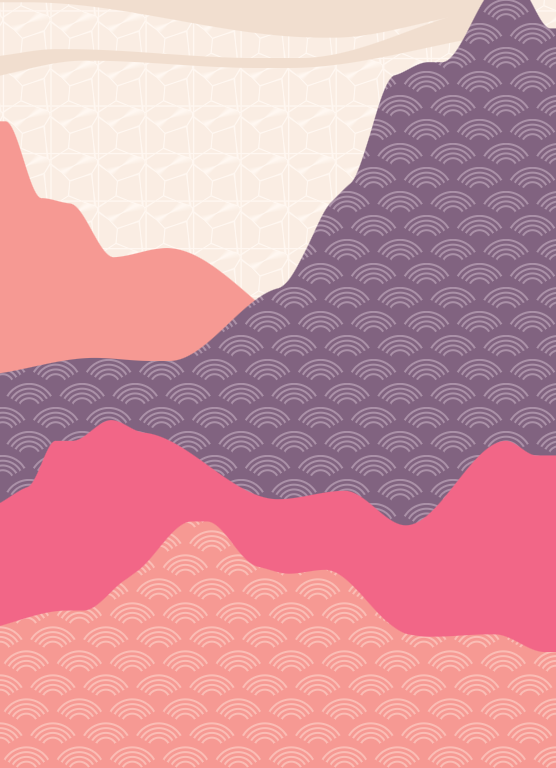
A Shadertoy shader for this background:

```glsl
float rise(float x, float from, float to, float height) {
    return height * smoothstep(from, to, x);
}

// Skyline heights, built from overlapping smooth steps
float farHill(float x) {
    return 0.842 - rise(x, 0.01, 0.075, 0.1) - rise(x, 0.075, 0.13, 0.007)
         - rise(x, 0.125, 0.205, 0.07) + rise(x, 0.2, 0.3, 0.012)
         - rise(x, 0.3, 0.6, 0.125);
}

float mountain(float x) {
    return 0.511 + rise(x, -0.05, 0.17, 0.023) - rise(x, 0.17, 0.27, 0.004)
         + rise(x, 0.305, 0.515, 0.096) + rise(x, 0.5, 0.595, 0.09)
         + rise(x, 0.55, 0.66, 0.055) + rise(x, 0.63, 0.71, 0.13)
         + rise(x, 0.7, 0.77, 0.018) + rise(x, 0.795, 0.9, 0.1)
         - rise(x, 0.93, 0.99, 0.056);
}

float middleHill(float x) {
    return 0.338 + rise(x, -0.03, 0.065, 0.03) + rise(x, 0.05, 0.1, 0.058)
         + rise(x, 0.13, 0.2, 0.027) - rise(x, 0.2, 0.26, 0.016)
         - rise(x, 0.25, 0.5, 0.087) + rise(x, 0.5, 0.62, 0.011)
         - rise(x, 0.62, 0.73, 0.045) + rise(x, 0.73, 0.91, 0.11)
         - rise(x, 0.91, 0.965, 0.019);
}

float nearHill(float x) {
    return 0.178 + rise(x, -0.06, 0.12, 0.027) + rise(x, 0.15, 0.245, 0.045)
         + rise(x, 0.225, 0.345, 0.071) - rise(x, 0.372, 0.465, 0.058)
         - rise(x, 0.45, 0.52, 0.01) + rise(x, 0.52, 0.585, 0.005)
         - rise(x, 0.585, 0.735, 0.081) - rise(x, 0.7, 0.77, 0.006)
         + rise(x, 0.78, 0.88, 0.003) - rise(x, 0.89, 0.98, 0.023);
}

float cover(float dist, float pixel) {
    return clamp(0.5 - dist / pixel, 0.0, 1.0);
}

// Smooth mask of everything under a curve
float below(float y, float curve) {
    float d = y - curve;
    return cover(d, fwidth(d));
}

// Staggered rows of fans, each made of four arcs
float fans(vec2 p, vec2 origin) {
    vec2 q = (p - origin) / 0.0953;
    float row = floor(q.y / 0.453);
    q.x = fract(q.x + 0.5 * mod(row, 2.0) + 0.5) - 0.5;
    q.y -= row * 0.453 - 0.05;
    float radius = length(q) - 0.21;
    float arc = abs(radius - 0.09 * clamp(round(radius / 0.09), 0.0, 3.0)) - 0.019;
    float wedge = (0.6 * abs(q.x) - q.y) / 1.17;
    return cover(max(arc, wedge), 1.0 / (0.0953 * iResolution.x));
}

vec2 hash2(vec2 p) {
    return fract(sin(vec2(dot(p, vec2(127.1, 311.7)), dot(p, vec2(269.5, 183.3)))) * 437.58);
}

// Square lattice with cellular cracks that repeat in every tile
float lattice(vec2 p) {
    vec2 q = (p - vec2(0.0917, 1.1906)) / 0.0855;
    vec2 toLine = abs(fract(q + 0.5) - 0.5);
    vec2 cell = floor(q * 2.0);
    float nearest = 9.0, second = 9.0;
    for (int j = -1; j <= 1; j++)
    for (int i = -1; i <= 1; i++) {
        vec2 id = cell + vec2(i, j);
        float d = length(id + hash2(mod(id, 2.0) + 3.0) - q * 2.0);
        second = min(second, max(nearest, d));
        nearest = min(nearest, d);
    }
    float line = min(min(toLine.x, toLine.y), 0.3 * (second - nearest)) - 0.014;
    return cover(line, 1.0 / (0.0855 * iResolution.x));
}

void mainImage(out vec4 fragColor, in vec2 fragCoord) {
    vec2 uv = fragCoord / iResolution.xy;
    vec2 p = fragCoord / iResolution.x;
    float x = uv.x, y = uv.y;

    // Patterned sky
    vec3 color = mix(vec3(0.98, 0.93, 0.89), vec3(1.0, 0.97, 0.945), lattice(p));

    // Sweeping ribbons with a pale wedge between them
    float bandBottom = 0.997 - rise(x, 0.05, 0.58, 0.046) + rise(x, 0.6, 0.9, 0.034);
    float ribbonTop = 0.926 + rise(x, -0.03, 0.1, 0.01) - rise(x, 0.12, 0.46, 0.0115)
                    + rise(x, 0.54, 0.93, 0.07);
    float ribbonBottom = 0.894 + rise(x, -0.08, 0.15, 0.027) - rise(x, 0.16, 0.46, 0.0095)
                       + rise(x, 0.52, 1.0, 0.05);
    float wedge = below(y, bandBottom) * (1.0 - below(y, ribbonTop));
    float ribbons = (1.0 - below(y, ribbonBottom)) * (1.0 - wedge) * step(x, 0.93);
    color = mix(color, vec3(0.945, 0.87, 0.81), ribbons);

    // Hills from back to front
    vec3 coral = vec3(0.965, 0.6, 0.575);
    vec3 purple = mix(vec3(0.505, 0.39, 0.5), vec3(0.67, 0.57, 0.66), fans(p, vec2(0.386, 0.693)));
    vec3 wavyCoral = mix(coral, vec3(0.98, 0.74, 0.71), fans(p, vec2(0.381, 0.212)));
    color = mix(color, coral, below(y, farHill(x)));
    color = mix(color, purple, below(y, mountain(x)));
    color = mix(color, vec3(0.95, 0.4, 0.53), below(y, middleHill(x)));
    color = mix(color, wavyCoral, below(y, nearHill(x)));

    fragColor = vec4(color, 1.0);
}
```
